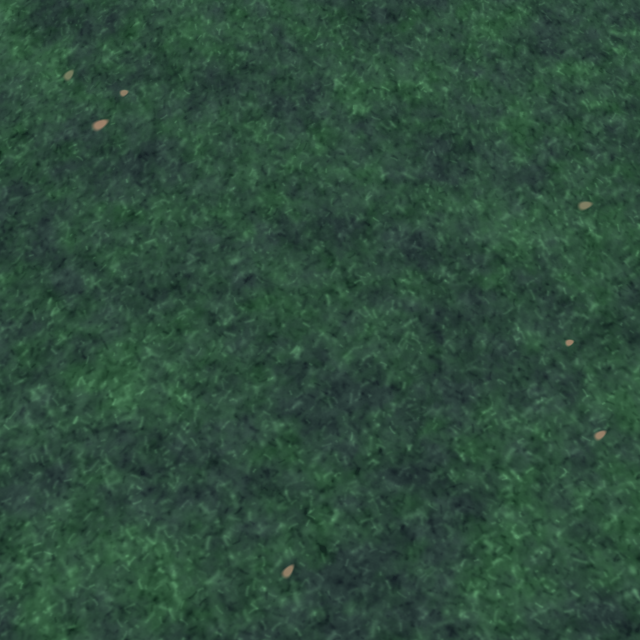
A WebGL 1 fragment shader for this texture:

```glsl
precision highp float;
// Soft, dim lawn seen at a slant: gray and green patches of value noise,
// overlaid with layers of short stubby blades, one per jittered grid cell,
// that shrink towards the top, and a few scattered pale leaves.
uniform vec2 u_resolution;

float hash(vec2 p) {
  return fract(sin(dot(p, vec2(127.1, 311.7))) * 43758.5453);
}

float noise(vec2 p) {
  vec2 i = floor(p), f = fract(p);
  f = f * f * (3.0 - 2.0 * f);
  return mix(mix(hash(i), hash(i + vec2(1.0, 0.0)), f.x),
             mix(hash(i + vec2(0.0, 1.0)), hash(i + vec2(1.0, 1.0)), f.x), f.y);
}

mat2 rotation(float a) {
  return mat2(cos(a), -sin(a), sin(a), cos(a));
}

// Fractal noise centred on zero
float fbm(vec2 p) {
  float sum = 0.0, amp = 0.5;
  for (int i = 0; i < 4; i++) {
    sum += amp * (noise(p) - 0.5);
    p = rotation(0.6) * p * 2.05 + 7.3;
    amp *= 0.58;
  }
  return sum;
}

// Signed light of one layer of blades, some pale and some in shade
float blades(vec2 p, float seed) {
  vec2 cell = floor(p);
  float light = 0.0;
  for (int y = -1; y <= 1; y++) {
    for (int x = -1; x <= 1; x++) {
      vec2 id = cell + vec2(float(x), float(y));
      vec2 key = id + seed * 17.3;
      vec2 root = id + vec2(hash(key), hash(key + 31.7));
      float lean = (hash(key + 57.1) - 0.5) * 2.6;
      vec2 d = rotation(lean) * (p - root);
      d.x += (hash(key + 83.9) - 0.5) * 0.7 * d.y * d.y;
      float halfLength = mix(0.04, 0.5, pow(hash(key + 11.3), 1.5));
      d.y = max(abs(d.y) - halfLength, 0.0);
      float width = mix(0.14, 0.23, hash(key + 43.7));
      float shade = hash(key + 71.9);
      light += (shade * 2.1 - 1.05 + 0.9 * pow(shade, 8.0))
             * exp(-dot(d, d) / (width * width));
    }
  }
  return light;
}

// Coverage of a small leaf with a slightly pointed outline
float leaf(vec2 p, vec2 size, float angle) {
  p = rotation(angle) * p / size;
  float d = length(vec2(p.x, p.y * (1.0 + 0.35 * p.x)));
  return 1.0 - smoothstep(0.55, 1.25, d);
}

void main() {
  vec2 uv = gl_FragCoord.xy / u_resolution.y;

  // Ground plane: finer and flatter with distance
  float nearness = 1.0 - 0.36 * uv.y;
  vec2 ground = vec2((uv.x - 0.5) / nearness, -3.1 * log(nearness));

  // Broad worn and lush patches, then fine mottling
  float patches = fbm(rotation(-0.35) * ground * vec2(5.5, 7.0) + 3.7);
  float mottle = fbm(ground * vec2(42.0, 40.0) + 19.0);
  float hue = fbm(ground * 20.0 + 41.0);

  // Blades in layers of different size
  float blade = 0.0;
  for (int i = 0; i < 4; i++) {
    float k = float(i);
    blade += blades(ground * (35.0 + 10.0 * k) + k * 5.1, k + 1.0);
  }
  blade *= mix(0.88, 0.66, uv.y);

  // Colour from patch hue and tone
  float lush = clamp(0.5 + 2.0 * patches + 2.2 * hue + 0.1 * blade, -0.2, 1.3);
  float tone = -0.1 + 1.9 * patches + 1.9 * mottle + blade * (0.8 + 0.25 * lush);
  tone = clamp(tone, -1.9, 3.2);
  vec3 color = mix(vec3(0.188, 0.285, 0.25), vec3(0.177, 0.315, 0.228), lush);
  color += tone * vec3(0.054, 0.076, 0.056);

  // Fallen leaves, mostly tiny
  for (int i = 0; i < 7; i++) {
    vec2 key = vec2(float(i) * 3.1 + 2.0, 9.4);
    vec2 center = 0.05 + 0.9 * vec2(hash(key), hash(key + 5.3));
    float big = pow(hash(key + 8.9), 3.0);
    vec2 size = mix(vec2(0.007, 0.005), vec2(0.021, 0.009), big);
    float cover = leaf(uv - center, size, 0.2 + 0.7 * hash(key + 2.7));
    vec3 dryColor = mix(vec3(0.5, 0.52, 0.4), vec3(0.7, 0.55, 0.45), hash(key + 6.1));
    color = mix(color, dryColor, cover * 0.85);
  }

  gl_FragColor = vec4(color, 1.0);
}
```
